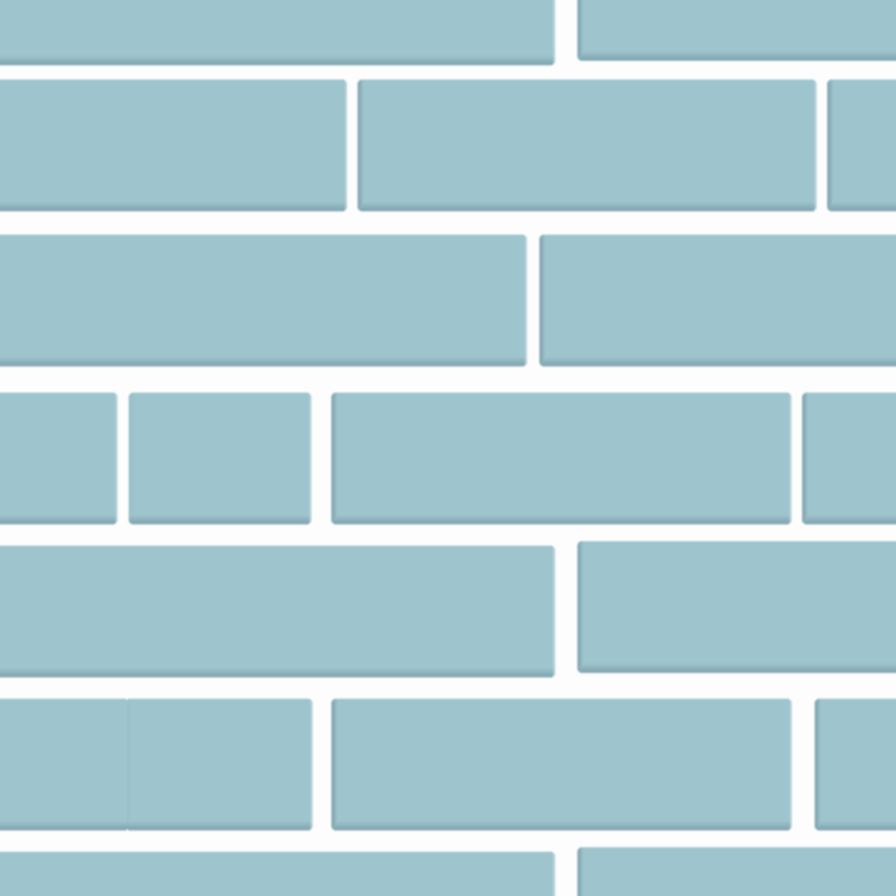
A WebGL 1 fragment shader for this pattern:

```glsl
precision highp float;

uniform vec2 u_resolution;

// Lengths are fractions of the canvas, with y measured downwards.
const float ROW_PITCH = 0.1708;
const float FIRST_TOP = -0.0742;
const float BRICK_HEIGHT = 0.1471;
const float CORNER_RADIUS = 0.0055;
const float EDGE_SOFTNESS = 0.0022;
const float BOTTOM_SHADE = 0.0125;
const float LEFT_SHADE = 0.0080;
const float RIGHT_RIM = 0.0045;
const float LONG_ROW_STEP = 0.0050;
const float SEAM_SHADE = 0.18;

const vec3 MORTAR = vec3(0.992);
const vec3 BRICK = vec3(0.618, 0.769, 0.808);
const vec3 SHADOW = vec3(0.525, 0.665, 0.705);
const vec3 RIM = vec3(0.800, 0.865, 0.882);

const float OUTSIDE = 2.0;

bool isLongRow(float row) {
  return row < 0.5 || (row > 3.5 && mod(row, 2.0) < 0.5);
}

// Centres and widths of the vertical joints in one course.
void courseJoints(float row, out vec3 centre, out vec3 gap) {
  if (isLongRow(row)) {
    centre = vec3(0.6320, OUTSIDE, OUTSIDE);
    gap = vec3(0.0247);
  } else if (row < 1.5) {
    centre = vec3(0.3932, 0.9173, OUTSIDE);
    gap = vec3(0.0117);
  } else if (row < 2.5) {
    centre = vec3(0.5951, OUTSIDE, OUTSIDE);
    gap = vec3(0.0137);
  } else if (row < 3.5) {
    centre = vec3(0.1374, 0.3587, 0.8893);
    gap = vec3(0.0124, 0.0221, 0.0117);
  } else {
    // The negative gap makes two bricks meet in a bare seam.
    centre = vec3(0.1419, 0.3594, 0.8965);
    gap = vec3(-0.0045, 0.0208, 0.0254);
  }
}

// Uneven setting of the upper courses.
float courseDrop(float row) {
  if (row > 0.5 && row < 1.5) return -0.0078;
  if (row > 1.5 && row < 2.5) return -0.0055;
  return 0.0;
}

float roundedBox(vec2 p, vec2 halfSize, float radius) {
  vec2 q = abs(p) - halfSize + radius;
  return length(max(q, 0.0)) + min(max(q.x, q.y), 0.0) - radius;
}

void main() {
  vec2 p = gl_FragCoord.xy / u_resolution;
  p.y = 1.0 - p.y;

  // Split the wall halfway through the horizontal joints.
  float bedHalf = 0.5 * (ROW_PITCH - BRICK_HEIGHT);
  float row = floor((p.y - FIRST_TOP + bedHalf) / ROW_PITCH);

  vec3 centre;
  vec3 gap;
  courseJoints(row, centre, gap);

  // Find the brick between the nearest joints.
  float left = -0.5;
  float right = 1.5;
  float leftStrength = 1.0;
  for (int i = 0; i < 3; i++) {
    if (p.x >= centre[i]) {
      left = centre[i] + 0.5 * gap[i];
      leftStrength = centre[i] < 0.2 ? SEAM_SHADE : 1.0;
    } else {
      right = min(right, centre[i] - 0.5 * gap[i]);
    }
  }

  float top = FIRST_TOP + row * ROW_PITCH + courseDrop(row);
  if (isLongRow(row) && left > 0.0) top -= LONG_ROW_STEP;
  float bottom = top + BRICK_HEIGHT;

  vec2 middle = 0.5 * vec2(left + right, top + bottom);
  vec2 halfSize = 0.5 * vec2(right - left, BRICK_HEIGHT);
  float dist = roundedBox(p - middle, halfSize, CORNER_RADIUS);

  // Shaded lower and left bevels, pale right rim.
  float lower = 1.0 - smoothstep(0.001, BOTTOM_SHADE, bottom - p.y);
  float side = 1.0 - smoothstep(0.001, LEFT_SHADE, p.x - left);
  float rim = 1.0 - smoothstep(0.0, RIGHT_RIM, right - p.x);
  if (right < 0.2 && gap.x < 0.0) rim = 0.0;
  vec3 face = mix(BRICK, SHADOW, max(lower, side * leftStrength));
  face = mix(face, RIM, 0.6 * rim);

  float softness = max(EDGE_SOFTNESS, 0.75 / min(u_resolution.x, u_resolution.y));
  float coverage = 1.0 - smoothstep(-softness, softness, dist);
  gl_FragColor = vec4(mix(MORTAR, face, coverage), 1.0);
}
```
